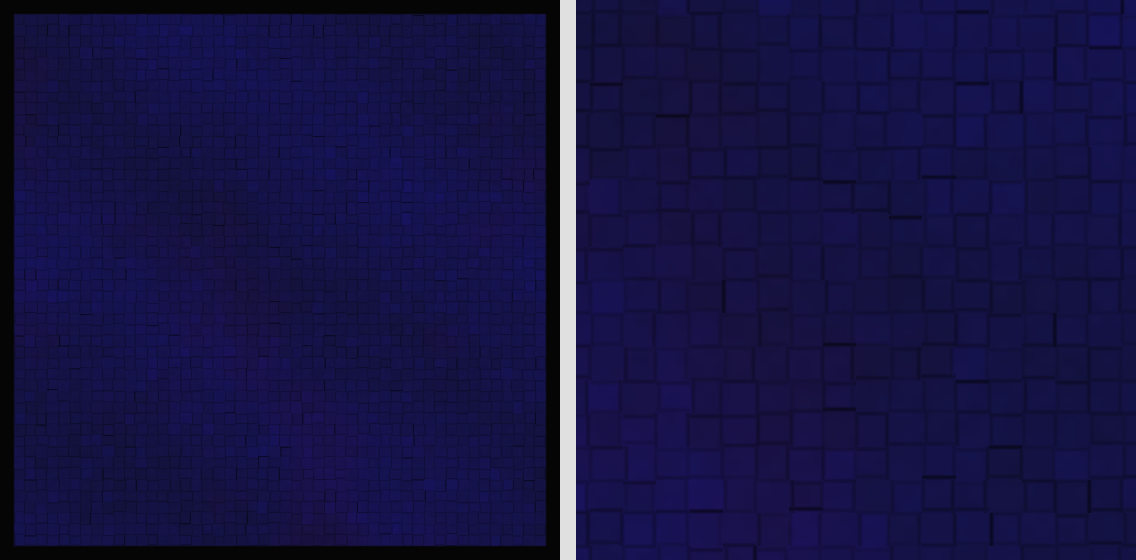
Left, the full canvas; right, a detail of the centre.
A WebGL 1 fragment shader for this pattern:

```glsl
precision highp float;
// A dark indigo mosaic of small, uneven square tiles inside a black frame.
// Neighbouring tiles share jittered edges with soft joints; broad diagonal
// bands and layered noise drift the glaze between dull and vivid blue.

uniform vec2 u_resolution;

#define TILES 48.0
#define FRAME 0.025
#define JITTER 0.24
#define JOINT_WIDTH 0.11
#define JOINT_DEPTH 0.24
#define TILE_VARIATION 0.22
#define BAND_PERIOD 0.48
#define BAND_STRENGTH 0.17
#define DULL_BLUE vec3(0.070, 0.070, 0.205)
#define VIVID_BLUE vec3(0.092, 0.074, 0.375)
#define FRAME_COLOR vec3(0.020, 0.020, 0.021)

float hash(vec2 p) {
  return fract(sin(dot(p, vec2(127.1, 311.7))) * 43758.5453);
}

float valueNoise(vec2 p) {
  vec2 cell = floor(p);
  vec2 f = fract(p);
  f = f * f * (3.0 - 2.0 * f);
  float low = mix(hash(cell), hash(cell + vec2(1.0, 0.0)), f.x);
  float high = mix(hash(cell + vec2(0.0, 1.0)), hash(cell + vec2(1.0)), f.x);
  return mix(low, high, f.y);
}

float layeredNoise(vec2 p) {
  float sum = 0.0;
  float weight = 0.5;
  for (int i = 0; i < 4; i++) {
    sum += weight * valueNoise(p);
    p = p * 2.03 + 17.3;
    weight *= 0.5;
  }
  return sum;
}

// Offset of the joint on the left (x) and below (y) of a tile.
vec2 edgeOffset(vec2 id) {
  return (vec2(hash(id + 11.0), hash(id + 47.0)) - 0.5) * JITTER;
}

// Darkness of one joint; a few joints are much deeper than the rest.
float joint(float dist, float seed) {
  float depth = JOINT_DEPTH * (0.4 + 0.9 * seed + 0.8 * step(0.97, seed));
  return depth * (1.0 - smoothstep(0.0, JOINT_WIDTH, abs(dist)));
}

// Combined darkness of the four joints around a tile.
float jointShade(vec2 id, vec2 local) {
  vec2 right = id + vec2(1.0, 0.0);
  vec2 above = id + vec2(0.0, 1.0);
  vec2 lower = local - edgeOffset(id);
  float rightGap = 1.0 + edgeOffset(right).x - local.x;
  float upperGap = 1.0 + edgeOffset(above).y - local.y;
  float vertical = max(joint(lower.x, hash(id + 5.0)),
                       joint(rightGap, hash(right + 5.0)));
  float horizontal = max(joint(lower.y, hash(id + 83.0)),
                         joint(upperGap, hash(above + 83.0)));
  return max(vertical, horizontal);
}

// Tile that owns a point once the jittered joints are taken into account.
vec2 tileOwner(vec2 id, vec2 local) {
  vec2 start = edgeOffset(id);
  vec2 end = 1.0 + vec2(edgeOffset(id + vec2(1.0, 0.0)).x,
                        edgeOffset(id + vec2(0.0, 1.0)).y);
  return id + step(end, local) - (1.0 - step(start, local));
}

void main() {
  vec2 uv = gl_FragCoord.xy / u_resolution;
  vec2 grid = (uv - FRAME) / (1.0 - 2.0 * FRAME) * TILES;
  vec2 cell = floor(grid);
  vec2 local = grid - cell;
  vec2 owner = tileOwner(cell, local);

  // Broad drift of the glaze
  float across = dot(uv, vec2(0.57, 0.82)) - 0.95;
  float warp = (layeredNoise(uv * 4.0 + 3.0) - 0.47) * 0.16;
  float band = cos(6.28318 * (across + warp) / BAND_PERIOD);
  float cloud = layeredNoise(uv * 7.0 + 21.0) - 0.47;
  float corner = smoothstep(0.5, 0.72, length(uv - 0.5));
  float glaze = 0.50 + BAND_STRENGTH * band + 0.32 * cloud - 0.16 * corner;

  // Tile-to-tile variation, with a sparse set of paler tiles
  float seed = hash(owner + 29.0);
  glaze += TILE_VARIATION * (seed - 0.5) + 0.10 * step(0.93, seed);
  vec3 color = mix(DULL_BLUE, VIVID_BLUE, clamp(glaze, 0.0, 1.0));

  // Faint violet patches and surface wear
  float violet = smoothstep(0.52, 0.76, layeredNoise(uv * 5.0 + 61.0));
  color += violet * vec3(0.018, -0.004, -0.008);
  color *= 0.97 + 0.07 * valueNoise(grid * 2.5);
  color *= 1.0 - jointShade(cell, local);

  // Black frame
  vec2 fromCenter = abs(uv - 0.5);
  float inset = 0.5 - FRAME - max(fromCenter.x, fromCenter.y);
  float pixel = 1.0 / min(u_resolution.x, u_resolution.y);
  float inside = smoothstep(-pixel, pixel, inset);
  gl_FragColor = vec4(mix(FRAME_COLOR, color, inside), 1.0);
}
```
